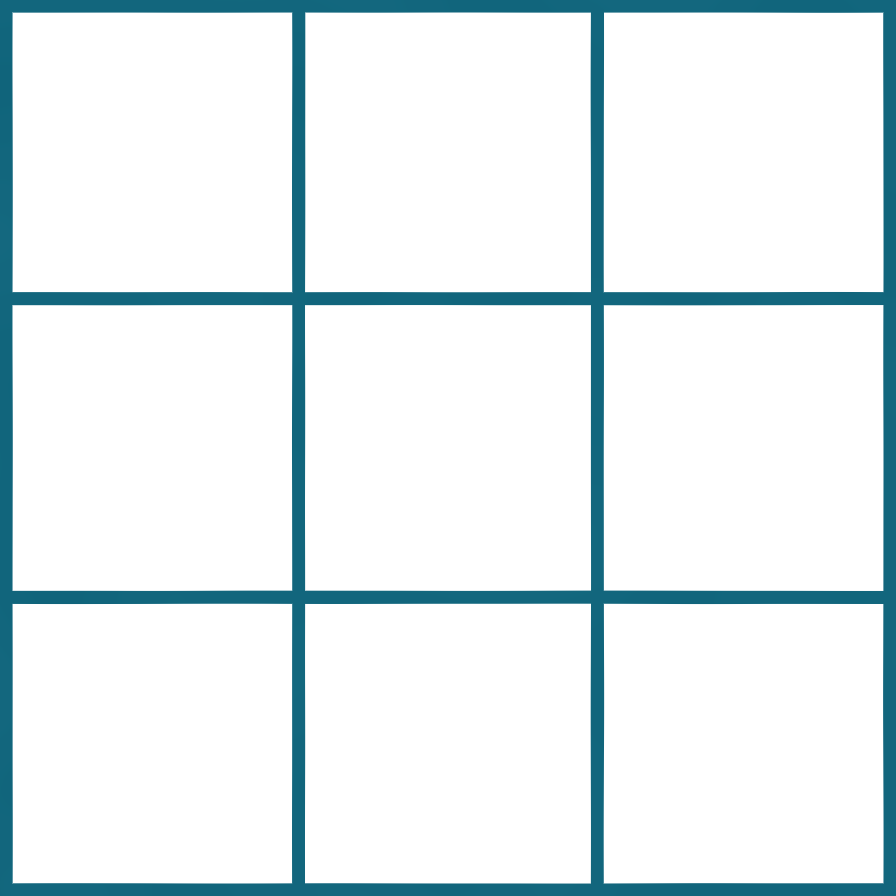
This pattern is drawn by a Shadertoy shader. Its source:

```glsl
// Three by three grid of white squares ruled in teal, with slightly uneven edges.

#define CELLS 3.0
#define RULE_HALF 0.0073    // half width of an inner rule
#define FRAME_WIDTH 0.0141  // width of the outer frame
#define WOBBLE 0.0005       // drift of the rule edges
#define WOBBLE_FREQ 7.0
#define TINT_AMOUNT 0.015
#define TEAL vec3(0.07, 0.40, 0.49)
#define PAPER vec3(1.0)

// Random gradient direction for a lattice point
vec2 gradientAt(vec2 p) {
    float h = fract(sin(dot(p, vec2(127.1, 311.7))) * 43758.5);
    float angle = 6.2832 * h;
    return vec2(cos(angle), sin(angle));
}

float gradientNoise(vec2 p) {
    vec2 i = floor(p), f = fract(p);
    vec2 u = f * f * (3.0 - 2.0 * f);
    vec2 e = vec2(1.0, 0.0);
    float a = dot(gradientAt(i), f);
    float b = dot(gradientAt(i + e.xy), f - e.xy);
    float c = dot(gradientAt(i + e.yx), f - e.yx);
    float d = dot(gradientAt(i + e.xx), f - e.xx);
    return mix(mix(a, b, u.x), mix(c, d, u.x), u.y);
}

// Signed distance to the rules crossing one axis; negative inside a rule
float ruleDistance(float across, float along, float seed) {
    float line = clamp(round(across * CELLS), 1.0, CELLS - 1.0);
    float offset = across - line / CELLS;
    float lane = line * 5.3 + sign(offset) * 1.7 + seed;
    float drift = WOBBLE * gradientNoise(vec2(along * WOBBLE_FREQ, lane));
    float inner = abs(offset) - RULE_HALF;
    float frame = min(across, 1.0 - across) - FRAME_WIDTH;
    return min(inner, frame) + drift;
}

void mainImage(out vec4 fragColor, in vec2 fragCoord) {
    vec2 uv = fragCoord / iResolution.xy;
    float pixel = 1.0 / min(iResolution.x, iResolution.y);

    // Union of upright and level rules
    float d = min(ruleDistance(uv.x, uv.y, 0.37), ruleDistance(uv.y, uv.x, 41.6));
    float ink = clamp(0.5 - d / pixel, 0.0, 1.0);

    // Faint unevenness of the ink
    vec3 teal = TEAL + TINT_AMOUNT * gradientNoise(uv * 6.0 + 3.1);
    fragColor = vec4(mix(PAPER, teal, ink), 1.0);
}
```
